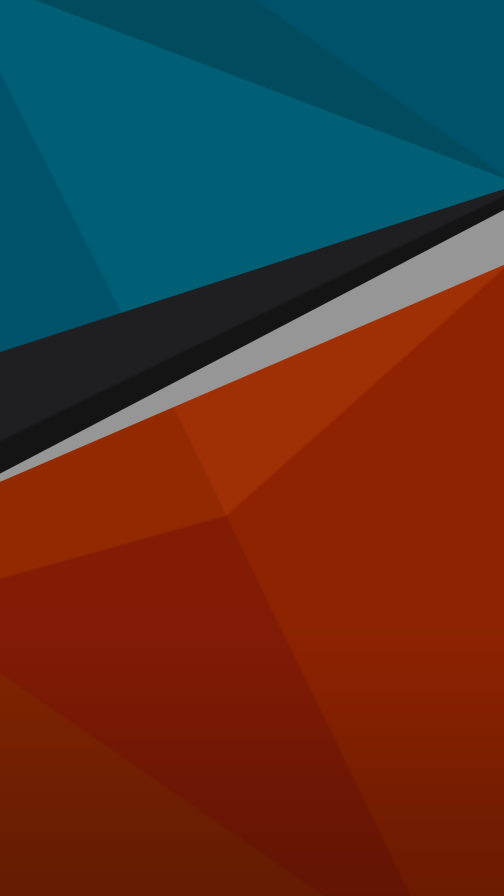
A Shadertoy shader for this background:

```glsl
// Folded-paper backdrop: teal facets over a dark band, a grey sliver and
// orange facets. Each facet is a half-plane bounded by a line between two
// canvas points, layered from back to front with smooth edges.

// Colours
const vec3 TEAL_BRIGHT = vec3(0.000, 0.370, 0.460);
const vec3 TEAL_DEEP   = vec3(0.000, 0.300, 0.370);
const vec3 TEAL_BLUE   = vec3(0.000, 0.318, 0.415);
const vec3 BAND_LIGHT  = vec3(0.120, 0.116, 0.128);
const vec3 BAND_DARK   = vec3(0.080, 0.080, 0.080);
const vec3 SLIVER_GREY = vec3(0.590, 0.590, 0.590);
const vec3 ORANGE_TOP  = vec3(0.625, 0.185, 0.020);
const vec3 ORANGE_LEFT = vec3(0.575, 0.160, 0.005);
const vec3 RUST_RIGHT  = vec3(0.560, 0.138, 0.005);
const vec3 RUST_DARK   = vec3(0.515, 0.108, 0.020);
const vec3 RUST_CORNER = vec3(0.520, 0.145, 0.010);

// Layout, as fractions of the canvas
const vec2 FOLD_CENTER = vec2(0.449, 0.4245);
const vec2 FOLD_FOOT   = vec2(0.815, 0.0);
const float FOLD_SOFTNESS = 0.0022;   // blur of facet creases, in heights
const float FADE_HEIGHT   = 0.36;     // where the lower shade ends
const float FADE_FLOOR    = 0.75;     // brightness at the bottom

// Coverage of the half-plane to the left of the line a -> b
float leftOf(vec2 p, vec2 a, vec2 b, float softness) {
    vec2 aspect = vec2(iResolution.x / iResolution.y, 1.0);
    vec2 along = normalize((b - a) * aspect);
    vec2 offset = (p - a) * aspect;
    float dist = along.x * offset.y - along.y * offset.x;
    float width = max(softness, 0.75 / iResolution.y);
    return smoothstep(-width, width, dist);
}

float crease(vec2 p, vec2 a, vec2 b) { return leftOf(p, a, b, FOLD_SOFTNESS); }
float cut(vec2 p, vec2 a, vec2 b) { return leftOf(p, a, b, 0.0); }

vec3 tealFacets(vec2 p) {
    vec3 color = mix(TEAL_BLUE, TEAL_BRIGHT,
                     crease(p, vec2(0.0, 0.919), vec2(0.241, 0.651)));
    color = mix(color, TEAL_DEEP, cut(p, vec2(0.069, 1.0), vec2(1.0, 0.801)));
    return mix(color, TEAL_BLUE, crease(p, vec2(0.509, 1.0), vec2(1.0, 0.805)));
}

vec3 orangeFacets(vec2 p) {
    // Left of the long fold: upper, middle and corner facets
    vec3 left = mix(RUST_CORNER, RUST_DARK,
                    crease(p, vec2(0.0, 0.2487), vec2(0.6435, 0.0)));
    left = mix(left, ORANGE_LEFT, crease(p, vec2(0.0, 0.354), FOLD_CENTER));
    // Right of the long fold: bright wedge over the broad side
    vec3 right = mix(RUST_RIGHT, ORANGE_TOP,
                     crease(p, FOLD_CENTER, vec2(1.0, 0.7005)));
    vec3 color = mix(right, left, crease(p, FOLD_FOOT, FOLD_CENTER));
    return color * mix(FADE_FLOOR, 1.0, smoothstep(-0.04, FADE_HEIGHT, p.y));
}

void mainImage(out vec4 fragColor, in vec2 fragCoord) {
    vec2 p = fragCoord / iResolution.xy;

    // Stack the diagonal layers from the bottom upwards
    vec3 color = orangeFacets(p);
    color = mix(color, SLIVER_GREY, cut(p, vec2(0.0, 0.4622), vec2(1.0, 0.7044)));
    color = mix(color, BAND_DARK, cut(p, vec2(0.0, 0.4714), vec2(1.0, 0.7656)));
    color = mix(color, BAND_LIGHT, crease(p, vec2(0.0, 0.508), vec2(1.0, 0.781)));
    color = mix(color, tealFacets(p), cut(p, vec2(0.0, 0.607), vec2(1.0, 0.789)));

    fragColor = vec4(color, 1.0);
}
```
